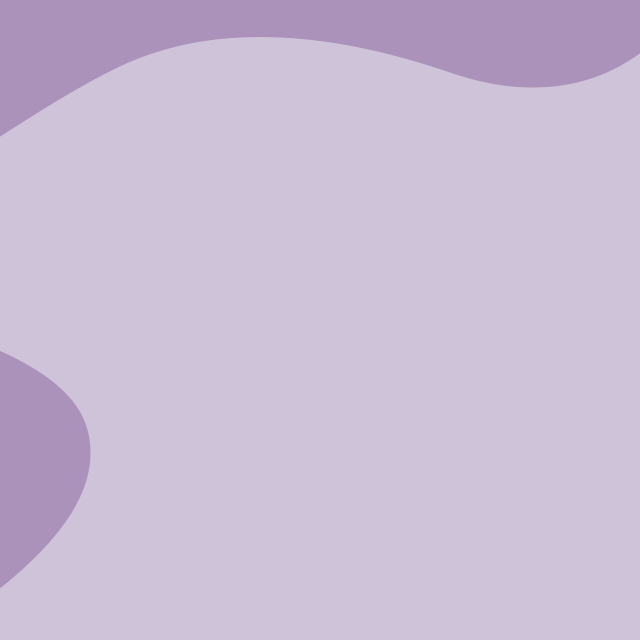
Write a WebGL 1 fragment shader that draws this background.

```glsl
precision highp float;
// A flat lilac field with a wavy purple band along the top and a rounded
// purple bulge on the left side. Both outlines are smooth curves made of
// cubic Hermite pieces, with edges softened over about one pixel.

uniform vec2 u_resolution;

const vec3 LILAC = vec3(0.812, 0.763, 0.851);
const vec3 PURPLE = vec3(0.667, 0.573, 0.729);

// Knots hold position along the axis, curve value and slope.
const vec3 WAVE_START = vec3(0.0, 0.7865, 0.64);
const vec3 WAVE_RISE = vec3(0.1758, 0.8906, 0.5);
const vec3 WAVE_CREST = vec3(0.4063, 0.9421, 0.0);
const vec3 WAVE_FALL = vec3(0.7031, 0.8867, -0.34);
const vec3 WAVE_TROUGH = vec3(0.8307, 0.8633, 0.0);
const vec3 WAVE_END = vec3(1.0, 0.9167, 0.72);

const vec3 BULGE_BOTTOM = vec3(0.0807, 0.0, 1.25);
const vec3 BULGE_TIP = vec3(0.2917, 0.1413, 0.0);
const vec3 BULGE_TOP = vec3(0.4518, 0.0, -2.2);

const float SLOPE_STEP = 0.001;

// Cubic through two knots, honouring the slope at each.
float hermite(vec3 a, vec3 b, float x) {
  float span = b.x - a.x;
  float t = (x - a.x) / span;
  float s = 1.0 - t;
  return s * s * ((1.0 + 2.0 * t) * a.y + t * span * a.z)
       + t * t * ((1.0 + 2.0 * s) * b.y - s * span * b.z);
}

// Height of the lower edge of the top band.
float waveHeight(float x) {
  if (x < WAVE_RISE.x) return hermite(WAVE_START, WAVE_RISE, x);
  if (x < WAVE_CREST.x) return hermite(WAVE_RISE, WAVE_CREST, x);
  if (x < WAVE_FALL.x) return hermite(WAVE_CREST, WAVE_FALL, x);
  if (x < WAVE_TROUGH.x) return hermite(WAVE_FALL, WAVE_TROUGH, x);
  return hermite(WAVE_TROUGH, WAVE_END, x);
}

// Reach of the bulge from the left side; negative beyond its ends.
float bulgeReach(float y) {
  if (y < BULGE_TIP.x) return hermite(BULGE_BOTTOM, BULGE_TIP, y);
  return hermite(BULGE_TIP, BULGE_TOP, y);
}

// Approximate distance to a curve from the offset and local slope.
float curveDistance(float offset, float before, float after) {
  float slope = (after - before) / (2.0 * SLOPE_STEP);
  return offset / sqrt(1.0 + slope * slope);
}

void main() {
  vec2 uv = gl_FragCoord.xy / u_resolution;
  float pixel = 1.0 / min(u_resolution.x, u_resolution.y);

  // Signed distances, positive inside each purple shape.
  float band = curveDistance(uv.y - waveHeight(uv.x),
      waveHeight(uv.x - SLOPE_STEP), waveHeight(uv.x + SLOPE_STEP));
  float bulge = curveDistance(bulgeReach(uv.y) - uv.x,
      bulgeReach(uv.y - SLOPE_STEP), bulgeReach(uv.y + SLOPE_STEP));

  // Join the shapes and soften their edges.
  float cover = clamp(max(band, bulge) / pixel + 0.5, 0.0, 1.0);
  gl_FragColor = vec4(mix(LILAC, PURPLE, cover), 1.0);
}
```
